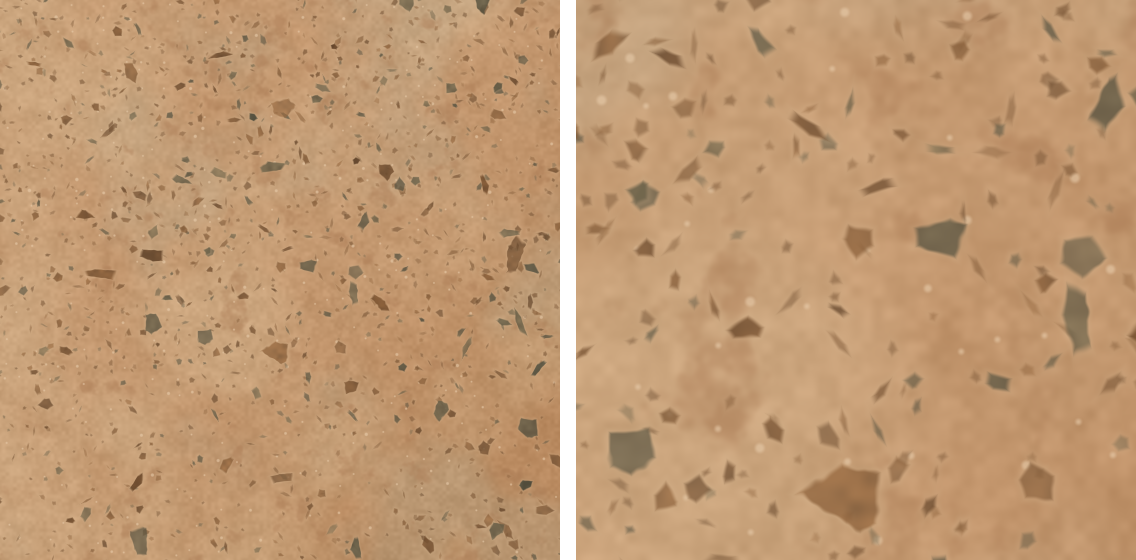
Left, the full canvas; right, a detail of the centre.
Write a Shadertoy shader that draws this texture.

```glsl
// Warm tan terrazzo stone with scattered dark angular chips and pale flecks.

float hash(vec2 p) {
    return fract(sin(dot(p, vec2(12.9898, 78.233))) * 43758.5453);
}

float noise(vec2 p) {
    vec2 i = floor(p), f = fract(p);
    f = f * f * (3.0 - 2.0 * f);
    return mix(mix(hash(i), hash(i + vec2(1, 0)), f.x),
               mix(hash(i + vec2(0, 1)), hash(i + vec2(1, 1)), f.x), f.y);
}

float fbm(vec2 p) {
    float sum = 0.0, amp = 0.5;
    for (int i = 0; i < 4; i++) {
        sum += amp * noise(p);
        p = mat2(0.8, 0.6, -0.6, 0.8) * p * 2.0 + 7.3;
        amp *= 0.5;
    }
    return sum / 0.94;
}

// Irregular five-sided chip, randomly turned and stretched
float chipDistance(vec2 p, float radius, vec2 id) {
    float turn = 6.2832 * hash(id + 3.1);
    float c = cos(turn), s = sin(turn);
    float stretch = 1.0 + 0.9 * pow(hash(id + 5.7), 2.0);
    p = mat2(c, -s, s, c) * p * vec2(1.0 / stretch, stretch);
    float d = -1.0;
    for (int k = 0; k < 5; k++) {
        float side = float(k);
        float a = 1.2566 * (side + 0.6 * hash(id + side * 1.7));
        float reach = radius * mix(0.6, 1.1, hash(id + side * 2.3 + 11.0));
        d = max(d, dot(p, vec2(cos(a), sin(a))) - reach);
    }
    return d / sqrt(stretch);
}

vec3 chipColor(vec2 id, float greenShare) {
    vec3 brown = mix(vec3(0.36, 0.24, 0.14), vec3(0.54, 0.37, 0.22), hash(id + 21.0));
    vec3 green = mix(vec3(0.25, 0.26, 0.21), vec3(0.48, 0.42, 0.31), hash(id + 23.0));
    return mix(brown, green, step(hash(id + 27.0), greenShare));
}

// One size class of chips, scattered over a jittered grid
vec3 addChips(vec3 color, vec2 uv, float cells, float share, float radius,
              float strength, float greenShare, float seed) {
    vec2 home = floor(uv * cells);
    for (int y = -1; y <= 1; y++)
    for (int x = -1; x <= 1; x++) {
        vec2 cell = home + vec2(x, y);
        vec2 id = cell + seed;
        vec2 center = (cell + vec2(hash(id + 0.3), hash(id + 1.9))) / cells;
        float density = mix(0.65, 1.15, smoothstep(0.1, 0.5, center.y));
        if (hash(id + 8.4) > share * density) continue;

        float size = radius * mix(0.6, 1.35, pow(hash(id + 13.0), 1.5));
        vec2 wobble = 0.15 * size * (vec2(noise(uv * 160.0), noise(uv * 160.0 + 40.0)) - 0.5);
        float d = chipDistance(uv - center + wobble, size, id);

        // Faint pale rim, then the chip with a mottled face
        float rim = 1.0 - smoothstep(0.0, 0.005, d);
        color = mix(color, vec3(0.83, 0.71, 0.56), 0.22 * rim * strength);
        vec3 face = chipColor(id, greenShare) * mix(0.88, 1.14, noise(uv * 110.0 + seed));
        float cover = 1.0 - smoothstep(-0.0016, 0.0016, d);
        color = mix(color, face, cover * strength * mix(0.65, 1.0, hash(id + 31.0)));
    }
    return color;
}

// Small pale mineral flecks
vec3 addFlecks(vec3 color, vec2 uv) {
    vec2 grid = uv * 42.0;
    vec2 id = floor(grid) + 90.0;
    vec2 center = 0.2 + 0.6 * vec2(hash(id), hash(id + 4.0));
    float d = length(fract(grid) - center) / 42.0;
    float radius = mix(0.0015, 0.0032, pow(hash(id + 6.0), 4.0));
    float present = step(hash(id + 9.0), 0.2);
    float cover = present * (1.0 - smoothstep(radius - 0.0015, radius + 0.0015, d));
    return mix(color, vec3(0.91, 0.80, 0.67), 0.6 * cover);
}

vec3 stoneGround(vec2 uv) {
    // Broad pale and orange clouds
    float cloud = smoothstep(0.25, 0.75, fbm(uv * 5.0 + 3.0));
    vec3 color = mix(vec3(0.765, 0.590, 0.430), vec3(0.797, 0.648, 0.492), cloud);

    // Cool greyish patches and a darker lower right
    float grey = smoothstep(0.55, 0.8, fbm(uv * 4.0 + 31.0));
    color = mix(color, vec3(0.75, 0.65, 0.52), 0.6 * grey);
    color -= vec3(0.035, 0.045, 0.05) * smoothstep(0.9, 1.8, uv.x + 1.0 - uv.y);

    // Fine grain and soft rusty stains
    color += 0.07 * (fbm(uv * 38.0) - 0.5) + 0.045 * (noise(uv * 150.0) - 0.5);
    float stain = smoothstep(0.62, 0.82, fbm(uv * 26.0 + 60.0));
    return mix(color, vec3(0.66, 0.47, 0.32), 0.45 * stain);
}

void mainImage(out vec4 fragColor, in vec2 fragCoord) {
    vec2 uv = fragCoord / iResolution.y;
    vec3 color = stoneGround(uv);
    color = addFlecks(color, uv);
    color = addChips(color, uv, 56.0, 0.30, 0.0034, 0.50, 0.20, 170.0);
    color = addChips(color, uv, 34.0, 0.32, 0.0052, 0.75, 0.30, 50.0);
    color = addChips(color, uv, 18.0, 0.28, 0.0090, 0.90, 0.40, 110.0);
    color = addChips(color, uv, 9.0, 0.24, 0.0160, 0.95, 0.75, 20.0);
    fragColor = vec4(clamp(color, 0.0, 1.0), 1.0);
}
```
